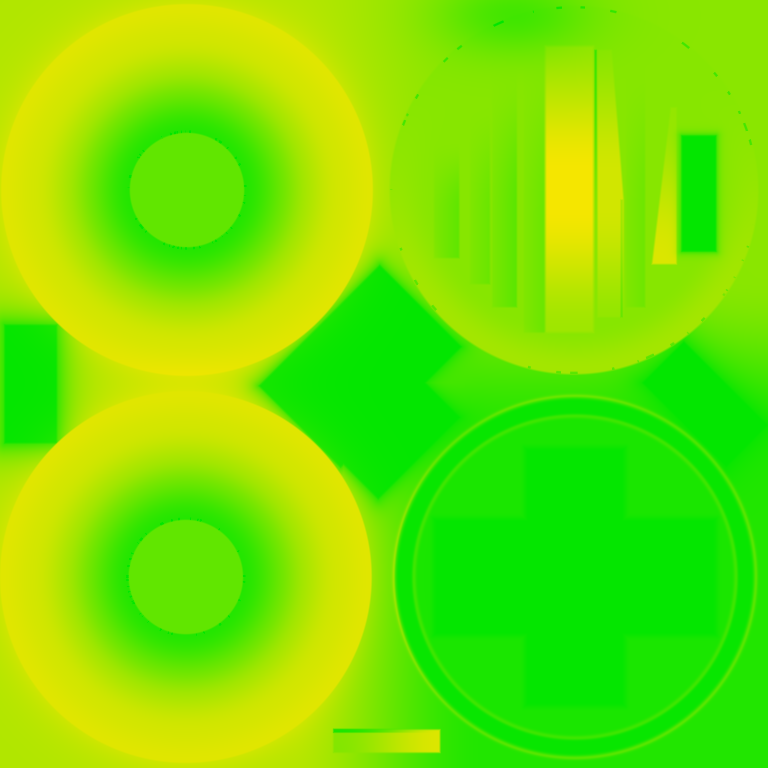
Write a WebGL 1 fragment shader that draws this texture map.

```glsl
precision highp float;
uniform vec2 u_resolution;

// Gradient noise
vec2 hashGradient(vec2 cell) {
  float a = 6.2832 * fract(sin(dot(cell, vec2(127.1, 311.7))) * 4375.85);
  return vec2(cos(a), sin(a));
}

float gradientNoise(vec2 p) {
  vec2 i = floor(p), f = fract(p);
  vec2 s = f * f * (3.0 - 2.0 * f);
  vec2 e = vec2(1.0, 0.0);
  float low = mix(dot(hashGradient(i), f), dot(hashGradient(i + e), f - e), s.x);
  float high = mix(dot(hashGradient(i + e.yx), f - e.yx), dot(hashGradient(i + 1.0), f - 1.0), s.x);
  return mix(low, high, s.y);
}

// Shapes
float fill(float d, float soft) {
  return 1.0 - smoothstep(-soft, soft, d);
}

float boxDistance(vec2 p, vec2 halfSize) {
  vec2 q = abs(p) - halfSize;
  return length(max(q, 0.0)) + min(max(q.x, q.y), 0.0);
}

vec2 diagonal(vec2 p) {
  return vec2(p.x - p.y, p.x + p.y) * 0.70711;
}

float panel(vec2 p, vec2 low, vec2 high, float soft) {
  return fill(boxDistance(p - 0.5 * (low + high), 0.5 * (high - low)), soft);
}

float ring(float r, float radius, float width) {
  float x = (r - radius) / width;
  return exp(-x * x);
}

// Dark strip, deepest at its right edge and fading toward both ends
float shadedStrip(vec2 p, vec2 low, vec2 high) {
  vec2 t = clamp((p - low) / (high - low), 0.0, 1.0);
  return panel(p, low, high, 0.002) * (0.25 + 0.75 * t.x) * smoothstep(1.0, 0.4, t.y);
}

// Block with a soft dark halo
float darken(float tone, float d, float reach) {
  tone *= 1.0 - 0.75 * exp(-max(d, 0.0) / reach);
  return mix(tone, 0.01, fill(d, 0.002));
}

float speckles(vec2 p, float r, float radius, float seed) {
  float n = gradientNoise(vec2(atan(p.y, p.x) * 24.0, seed));
  return smoothstep(0.25, 0.33, n) * fill(abs(r - radius) - 0.0015, 0.001);
}

// Disc with a dark hollow around a flat hub
float dishTone(float r) {
  float tone = mix(0.13, 0.56, smoothstep(0.07, 0.155, r));
  tone += 0.26 * smoothstep(0.125, 0.2, r) + 0.06 * smoothstep(0.19, 0.242, r);
  return mix(tone, 0.38, fill(r - 0.0745, 0.0015));
}

float drawDish(float tone, vec2 p, float seed) {
  float r = length(p);
  tone += 0.12 * exp(-max(r - 0.242, 0.0) / 0.025);
  float dish = dishTone(r) - 0.2 * speckles(p, r, 0.076, seed);
  return mix(tone, dish, fill(r - 0.242, 0.0015));
}

float stripedTone(vec2 p, vec2 center) {
  vec2 q = p - center;
  float r = length(q);
  float tone = 0.53 + 0.11 * smoothstep(0.18, 0.235, r) * smoothstep(0.15, -0.15, q.y);
  tone -= 0.16 * shadedStrip(p, vec2(0.565, 0.664), vec2(0.598, 0.82));
  tone -= 0.12 * shadedStrip(p, vec2(0.612, 0.63), vec2(0.638, 0.87));
  tone -= 0.18 * shadedStrip(p, vec2(0.641, 0.6), vec2(0.673, 0.92));
  tone -= 0.12 * shadedStrip(p, vec2(0.682, 0.567), vec2(0.711, 0.95));
  tone -= 0.1 * shadedStrip(p, vec2(0.815, 0.6), vec2(0.84, 0.92));
  // Bright central bars
  float rise = 1.0 - smoothstep(0.02, 0.19, abs(q.y));
  tone = mix(tone, 0.62 + 0.34 * rise, panel(p, vec2(0.71, 0.567), vec2(0.773, 0.94), 0.003));
  float taper = 0.812 - 0.08 * max(p.y - 0.74, 0.0);
  tone = mix(tone, 0.56 + 0.26 * rise, panel(p, vec2(0.778, 0.587), vec2(taper, 0.935), 0.002));
  tone -= 0.28 * panel(p, vec2(0.774, 0.72), vec2(0.777, 0.935), 0.0015) * smoothstep(0.7, 0.9, p.y);
  tone -= 0.18 * panel(p, vec2(0.808, 0.587), vec2(0.811, 0.74), 0.0015);
  // Wedge beside the dark slot
  float slant = 0.849 + 0.12 * (p.y - 0.656);
  float wedge = panel(p, vec2(slant, 0.656), vec2(0.881, 0.86), 0.002);
  tone = mix(tone, mix(0.86, 0.58, smoothstep(0.66, 0.86, p.y)), wedge);
  return darken(tone, boxDistance(p - vec2(0.91, 0.748), vec2(0.022, 0.075)), 0.004);
}

float crossTone(vec2 q, float r) {
  float tone = 0.1 - 0.07 * smoothstep(0.21, 0.214, r);
  float arms = min(boxDistance(q, vec2(0.066, 0.169)), boxDistance(q, vec2(0.185, 0.077)));
  tone = mix(tone, 0.015, fill(arms, 0.006));
  return tone + 0.14 * ring(r, 0.2095, 0.003);
}

void main() {
  vec2 p = gl_FragCoord.xy / u_resolution;
  // Background blend
  float rightTone = mix(0.13, 0.54, smoothstep(0.42, 0.64, p.y));
  float tone = mix(0.69, rightTone, smoothstep(0.38, 0.63, p.x));
  // Blocks
  tone = darken(tone, boxDistance(p - vec2(0.04, 0.5), vec2(0.034, 0.077)), 0.02);
  float largeBlock = boxDistance(diagonal(p - vec2(0.469, 0.523)), vec2(0.075, 0.111));
  float lowerBlock = boxDistance(diagonal(p - vec2(0.491, 0.458)), vec2(0.077, 0.075));
  tone = darken(tone, min(largeBlock, lowerBlock), 0.012);
  tone = darken(tone, boxDistance(diagonal(p - vec2(0.918, 0.474)), vec2(0.077, 0.038)), 0.02);
  // Bottom bar
  float along = smoothstep(0.433, 0.573, p.x);
  tone = mix(tone, mix(0.5, 0.86, along), panel(p, vec2(0.434, 0.02), vec2(0.573, 0.05), 0.002));
  tone = mix(tone, 0.08, (1.0 - along) * panel(p, vec2(0.434, 0.046), vec2(0.573, 0.051), 0.0015));
  // Discs
  tone = drawDish(tone, p - vec2(0.2435, 0.7526), 3.4);
  tone = drawDish(tone, p - vec2(0.242, 0.2487), 7.6);
  vec2 stripedCenter = vec2(0.7474, 0.7526), q = p - stripedCenter;
  float r = length(q);
  tone = mix(tone, stripedTone(p, stripedCenter), fill(r - 0.24, 0.002));
  vec2 shade = (p - vec2(0.67, 0.98)) / vec2(0.1, 0.05);
  tone -= 0.28 * exp(-dot(shade, shade));
  tone -= 0.28 * speckles(q, r, 0.238, 5.3);
  q = p - vec2(0.7487, 0.2487);
  r = length(q);
  tone = mix(tone, crossTone(q, r), fill(r - 0.235, 0.002));
  tone += 0.25 * ring(r, 0.235, 0.003);
  gl_FragColor = vec4(clamp(tone, 0.0, 1.0), 0.9, 0.0, 1.0);
}
```
